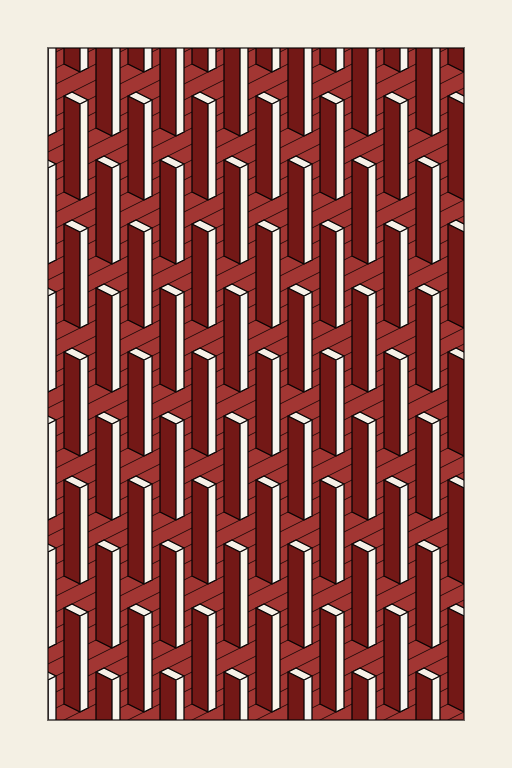
Give the GLSL for this pattern, as a Shadertoy shader.

```glsl
// Staggered isometric pillars standing on a red plank floor, inside a thin frame.
// Each column folds into one repeated cell; faces and ink lines come from
// distances to slanted and vertical edges. One unit is one column pitch.

const float SLANT = 0.894; // vertical offset to distance, for slope 1/2

float hash(vec2 p) {
    return fract(sin(dot(p, vec2(41.3, 289.1))) * 4375.5);
}

// Share of the pixel covered by the inside of a signed distance
float cover(float dist, float px) {
    return clamp(0.5 - dist / px, 0.0, 1.0);
}

// Share of the pixel covered by a line, also when thinner than a pixel
float stroke(float dist, float halfWidth, float px) {
    return min(cover(abs(dist) - halfWidth, px), 2.0 * halfWidth / px);
}

vec3 plankFloor(vec2 p, float px) {
    float seam = abs(fract(p.x - 2.0 * p.y + 0.5) - 0.5) * 0.5 * SLANT;
    return mix(vec3(0.635, 0.212, 0.2), vec3(0.07, 0.01, 0.01), stroke(seam, 0.011, px));
}

vec3 drawPillars(vec3 col, vec2 p, float px) {
    // Fold into a cell: x from the left edge, y down from the left top corner
    float column = floor(p.x + 0.125);
    float drop = 21.5 + 2.0 * column - p.y;
    float row = floor(drop / 4.0);
    vec2 q = vec2(p.x - column, drop - 4.0 * row - 0.5);

    // Silhouette, rim below the cap, and the front vertical edge
    float back = max(-0.5 * q.x, 0.5 * q.x - 0.25);
    float front = min(0.5 * q.x, 0.5 - 0.5 * q.x);
    float body = max(max(-q.x, q.x - 0.75),
                     SLANT * max(back - q.y, q.y - front - 3.0));
    float rim = SLANT * (q.y - front);
    float corner = q.x - 0.5;

    // Dark left face, pale right face and cap with a faint tint per pillar
    float tint = hash(vec2(column, row)) - 0.5;
    vec3 pale = vec3(0.968, 0.955, 0.93) + tint * vec3(-0.015, 0.0, 0.025);
    vec3 face = mix(vec3(0.45, 0.094, 0.086), pale, cover(-corner, px));
    face = mix(face, vec3(0.965, 0.94, 0.905), cover(rim, px));
    col = mix(col, face, cover(body, px));

    float inner = min(abs(rim), max(abs(corner), -rim));
    float edge = min(abs(body), max(inner, body));
    return mix(col, vec3(0.03, 0.01, 0.01), stroke(edge, 0.02, px));
}

void mainImage(out vec4 fragColor, in vec2 fragCoord) {
    // The canvas is 24 units tall, centred at x = 8
    float px = 24.0 / iResolution.y;
    vec2 p = (fragCoord - 0.5 * iResolution.xy) * px + vec2(8.0, 12.0);

    vec3 pattern = drawPillars(plankFloor(p, px), p, px);

    // Paper margin and frame
    vec2 away = abs(p - vec2(8.0, 12.0)) - vec2(6.5, 10.5);
    float frame = max(away.x, away.y);
    vec3 col = mix(vec3(0.957, 0.941, 0.894), pattern, cover(frame, px));
    col = mix(col, vec3(0.03, 0.01, 0.01), stroke(frame, 0.018, px));

    fragColor = vec4(col, 1.0);
}
```
